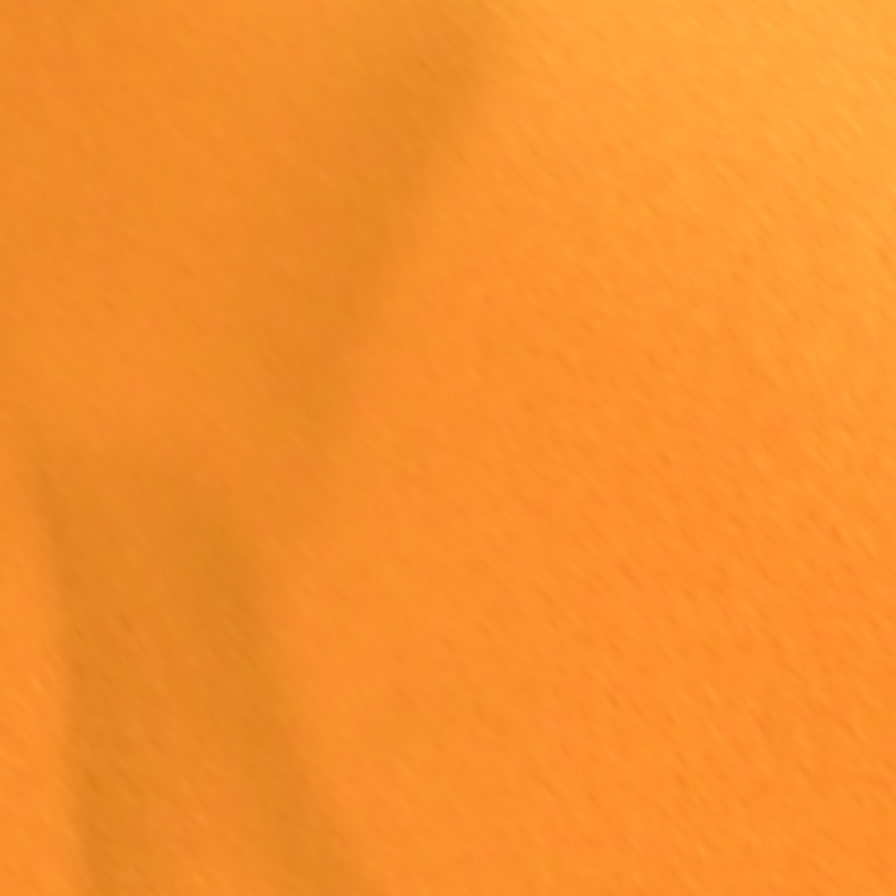
Reproduce this texture procedurally as a Shadertoy shader.

```glsl
// Soft orange cloth: a warm glow in the upper right, a few smooth shaded
// folds with one crisp side each, and a fine slanted nap of short fibres
// made from stretched cellular noise (one soft random blob per cell).

const vec3 SHADE  = vec3(0.865, 0.505, 0.130);
const vec3 ORANGE = vec3(0.978, 0.563, 0.180);
const vec3 GLOW   = vec3(1.000, 0.675, 0.260);

vec3 hash3(vec2 cell) {
    vec3 q = fract(cell.xyx * vec3(0.1031, 0.1030, 0.0973));
    q += dot(q, q.yxz + 33.33);
    return fract((q.xxy + q.yzz) * q.zyx);
}

// Sum of light and dark soft blobs, one per cell, centred on zero
float blobNoise(vec2 p) {
    vec2 cell = floor(p);
    float sum = 0.0;
    for (int y = -1; y <= 1; y++) {
        for (int x = -1; x <= 1; x++) {
            vec2 id = cell + vec2(x, y);
            vec3 rnd = hash3(id);
            vec2 d = p - id - rnd.xy;
            sum += (2.0 * rnd.z - 1.0) * exp(-5.0 * dot(d, d));
        }
    }
    return sum;
}

// Blob noise drawn out along an angle; size is (length, width) of a fibre
float fibres(vec2 p, float angle, vec2 size) {
    float c = cos(angle), s = sin(angle);
    return blobNoise(vec2(c * p.x + s * p.y, c * p.y - s * p.x) / size + 50.0);
}

// Shadow running down from a to b, with separate softness left and right
float fold(vec2 p, vec2 a, vec2 b, float leftWidth, float rightWidth) {
    vec2 axis = b - a;
    float len = length(axis);
    vec2 dir = axis / len;
    float along = dot(p - a, dir) / len;
    float side = dot(p - a, vec2(-dir.y, dir.x));
    side += 0.010 * sin(along * 7.0 + a.x * 20.0);
    float w = side < 0.0 ? leftWidth : rightWidth;
    float ends = smoothstep(-0.12, 0.25, along) * (1.0 - smoothstep(0.75, 1.25, along));
    return ends * exp(-side * side / (w * w));
}

// Total darkness of the folds and of the dim left side
float shadows(vec2 p) {
    float dark = 0.58 * fold(p, vec2(0.55, 1.08), vec2(0.29, 0.40), 0.14, 0.050);
    dark += 0.75 * fold(p, vec2(0.045, 0.53), vec2(0.135, -0.10), 0.026, 0.10);
    dark += 0.68 * fold(p, vec2(0.175, 0.50), vec2(0.42, -0.08), 0.075, 0.042);
    dark += 0.30 * fold(p, vec2(-0.02, 0.75), vec2(0.0, 0.38), 0.05, 0.045);
    dark += 0.32 * (1.0 - smoothstep(0.0, 0.38, p.x)) * smoothstep(0.42, 0.75, p.y);
    return min(dark, 1.0);
}

void mainImage(out vec4 fragColor, in vec2 fragCoord) {
    vec2 p = fragCoord / iResolution.xy;

    // Gentle bending keeps folds and fibres from looking ruled
    vec2 bend = 0.010 * vec2(sin(p.y * 11.0 + 3.0 * p.x), sin(p.x * 9.0 - 4.0 * p.y));
    vec2 q = p + bend;

    // Broad light and shade
    float mottle = blobNoise(q * 8.0 + 20.0);
    float glow = smoothstep(1.10, 1.98, 0.85 * q.x + 1.12 * q.y + 0.04 * mottle);
    float dark = clamp(shadows(q) + 0.09 * mottle, 0.0, 1.0);
    vec3 color = mix(ORANGE, GLOW, glow);
    color = mix(color, SHADE, dark);
    color.r += 0.018 * smoothstep(0.45, 0.75, p.x) * (1.0 - dark);

    // Slanted nap, clearest on the right and in the lower left
    float nap = fibres(q, -0.88, vec2(0.030, 0.0095));
    nap += 0.7 * fibres(q + 0.37, -0.70, vec2(0.016, 0.0070));
    float napDepth = mix(0.011, 0.023, smoothstep(0.35, 0.85, p.x));
    napDepth += 0.008 * (1.0 - smoothstep(0.15, 0.55, length(p)));
    color += nap * napDepth * vec3(0.75, 1.0, 0.85);

    // Faint small drifts between redder and yellower orange
    float tint = blobNoise(q * 34.0 + 7.0);
    color += tint * vec3(0.006, -0.007, 0.010);

    fragColor = vec4(clamp(color, 0.0, 1.0), 1.0);
}
```
